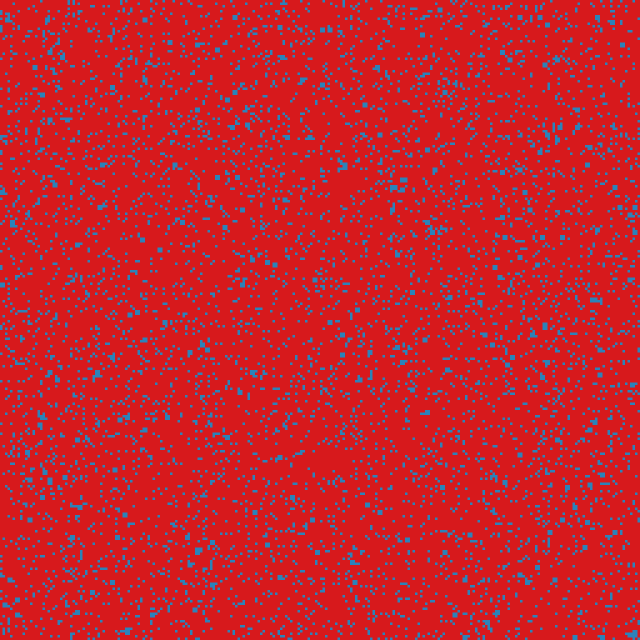
Give the GLSL for this texture, as a WebGL 2 fragment shader.

```glsl
#version 300 es
precision highp float;

uniform vec2 u_resolution;
out vec4 fragColor;

const vec3 GROUND_COLOR = vec3(0.843, 0.098, 0.110);
const vec3 GRAIN_COLOR = vec3(0.170, 0.514, 0.730);
const float CELLS = 256.0;          // cells along the canvas height
const float GRAIN_DENSITY = 0.097;  // chance of a single filled cell
const float BLOCK_DENSITY = 0.0032; // chance of a filled 2 by 2 block
const uint GRAIN_SEED = 17u;
const uint BLOCK_SEED = 91u;

// Integer hash of a cell, mapped to 0..1
float hash(ivec2 cell, uint seed) {
    uvec2 q = uvec2(cell + 4096);
    uint h = q.x * 1597334677u ^ q.y * 3812015801u ^ seed * 2654435769u;
    h = (h ^ (h >> 16)) * 2246822519u;
    h = (h ^ (h >> 13)) * 3266489917u;
    h ^= h >> 16;
    return float(h >> 8) / 16777216.0;
}

// 1 where a cell holds a grain or belongs to a block, else 0
float grain(ivec2 cell) {
    float filled = step(hash(cell, GRAIN_SEED), GRAIN_DENSITY);
    for (int y = 0; y < 2; y++) {
        for (int x = 0; x < 2; x++) {
            float anchor = hash(cell - ivec2(x, y), BLOCK_SEED);
            filled = max(filled, step(anchor, BLOCK_DENSITY));
        }
    }
    return filled;
}

// Grain coverage, with cell borders smoothed over one pixel
float grainCoverage(vec2 p, float pixelSize) {
    vec2 shifted = p - 0.5;
    ivec2 cell = ivec2(floor(shifted));
    vec2 blend = clamp((fract(shifted) - 0.5) / pixelSize + 0.5, 0.0, 1.0);
    float lower = mix(grain(cell), grain(cell + ivec2(1, 0)), blend.x);
    float upper = mix(grain(cell + ivec2(0, 1)), grain(cell + ivec2(1, 1)), blend.x);
    return mix(lower, upper, blend.y);
}

void main() {
    float pixelSize = CELLS / u_resolution.y;
    float coverage = grainCoverage(gl_FragCoord.xy * pixelSize, pixelSize);
    fragColor = vec4(mix(GROUND_COLOR, GRAIN_COLOR, coverage), 1.0);
}
```
